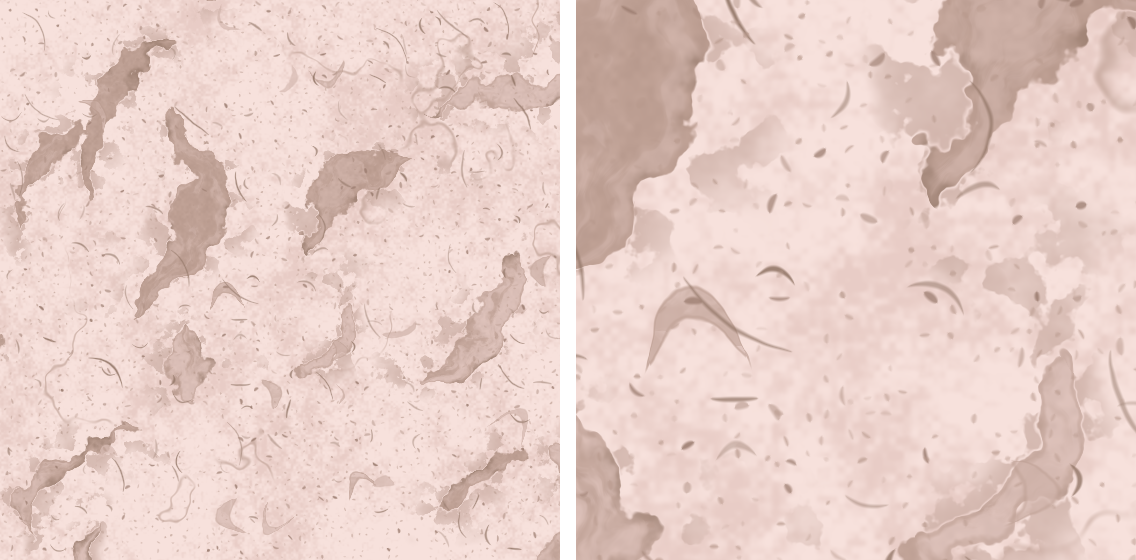
Left, the full canvas; right, a detail of the centre.
Give the GLSL for this texture, as a Shadertoy shader.

```glsl
vec3 hash3(vec2 p) {
    vec3 q = fract(p.xyx * vec3(0.1031, 0.1030, 0.0973));
    q += dot(q, q.yxz + 33.33);
    return fract((q.xxy + q.yzz) * q.zyx);
}

float noise(vec2 p) {
    vec2 i = floor(p), f = fract(p);
    f *= f * (3.0 - 2.0 * f);
    return mix(mix(hash3(i).x, hash3(i + vec2(1, 0)).x, f.x),
               mix(hash3(i + vec2(0, 1)).x, hash3(i + vec2(1, 1)).x, f.x), f.y);
}

float fbm(vec2 p) {
    float sum = 0.0, amp = 0.52;
    for (int i = 0; i < 5; i++) {
        sum += amp * noise(p);
        p = mat2(1.6, 1.2, -1.2, 1.6) * p + 17.3;
        amp *= 0.5;
    }
    return sum;
}

// Scattered bent lenses: x = signed distance, y = id, zw = local position.
// size = half length and half width in cells, heading = angle and spread.
vec4 shards(vec2 p, float cells, float density, vec2 size, vec2 heading, float bend) {
    vec4 nearest = vec4(9.0, 0.0, 0.0, 0.0);
    p *= cells;
    vec2 home = floor(p);
    for (int i = 0; i < 9; i++) {
        vec2 cell = home + vec2(i % 3 - 1, i / 3 - 1);
        vec3 a = hash3(cell + cells * 7.3 + 11.0);
        vec3 b = hash3(cell + cells * 3.1 + 57.0);
        if (a.z > density) continue;
        float angle = heading.x + heading.y * (b.x - 0.5);
        float c = cos(angle), s = sin(angle);
        vec2 q = mat2(c, -s, s, c) * (p - cell - 0.2 - 0.6 * a.xy);
        float len = size.x * (0.4 + 0.6 * b.y);
        q.y += bend * (b.z - 0.5) * q.x * q.x / len;
        float x = q.x / len;
        float halfWidth = size.y * (0.4 + 0.6 * fract(b.z * 7.0)) * sqrt(max(0.0, 1.0 - x * x));
        float d = length(vec2(max(abs(q.x) - len, 0.0), q.y)) - halfWidth;
        if (d / cells < nearest.x) nearest = vec4(d / cells, fract(a.z * 91.7), q / cells);
    }
    return nearest;
}

void mainImage(out vec4 fragColor, in vec2 fragCoord) {
    float px = 1.0 / min(iResolution.x, iResolution.y);
    vec2 p = fragCoord * px;
    float soft = max(px, 0.0012);

    vec3 cream = vec3(0.968, 0.882, 0.862);
    vec3 blush = vec3(0.91, 0.80, 0.775);
    vec3 sand = vec3(0.85, 0.74, 0.71);
    vec3 taupe = vec3(0.72, 0.60, 0.55);
    vec3 umber = vec3(0.56, 0.45, 0.39);

    // Mottled, finely grained ground
    float cloud = fbm(p * 6.0 + 3.0);
    float grain = 0.6 * noise(p * 230.0) + 0.4 * noise(p * 110.0 + 9.0);
    float mottle = 0.45 * cloud + 0.3 * fbm(p * 38.0) + 0.25 * grain;
    vec3 color = mix(cream, blush, smoothstep(0.40, 0.68, mottle));

    // Ragged fossil bodies: long shards and broad blobs
    vec2 warp = vec2(fbm(p * 9.0), fbm(p * 9.0 + 41.0)) - 0.5;
    float ragged = 0.05 * (fbm(p * 26.0 + 5.0) - 0.5);
    vec2 bent = p + 0.13 * warp;
    vec4 body = shards(bent, 4.0, 0.5, vec2(0.65, 0.17), vec2(0.9, 1.5), 1.5);
    vec4 blob = shards(bent + 4.0, 2.5, 0.45, vec2(0.38, 0.24), vec2(2.1, 2.0), 0.8);
    if (blob.x < body.x) body = blob;
    float edge = body.x + ragged;
    float streak = fbm(body.zw * vec2(14.0, 55.0) + 60.0 * body.y + 5.0 * warp);
    float solid = smoothstep(0.35, 0.75, body.y);
    vec3 fill = mix(mix(sand, blush, 0.25), taupe, 0.25 + 0.6 * solid);
    fill = mix(fill, sand, (1.0 - 0.6 * solid) * smoothstep(0.45, 0.65, streak));
    fill = mix(fill, taupe, 0.65 * smoothstep(0.50, 0.30, streak));
    fill = mix(fill, taupe, 0.45 * smoothstep(0.006, 0.0, abs(edge + 0.003)));
    fill = mix(fill, umber, 0.6 * smoothstep(0.56, 0.72, fbm(p * 22.0 + 80.0))
                                * smoothstep(0.02, 0.0, abs(edge)));
    fill += 0.05 * (grain - 0.5);
    color = mix(color, fill, 0.95 * smoothstep(soft, -soft, edge));

    // Crumbs broken off around the bodies
    float halo = smoothstep(0.07, 0.0, edge) * smoothstep(0.0, 0.004, edge);
    float crumbs = smoothstep(0.56, 0.61, fbm(p * 34.0 + 23.0));
    color = mix(color, mix(sand, taupe, 0.35), 0.8 * halo * crumbs);

    // Small hooked shells with a darker rim
    vec4 shell = shards(p + 0.03 * warp, 9.0, 0.3, vec2(0.3, 0.1), vec2(1.0, 5.0), 3.5);
    float shellEdge = shell.x + 0.25 * ragged;
    vec3 shellTone = mix(sand, taupe, 0.7 * shell.y * smoothstep(0.3, 0.6, streak));
    color = mix(color, shellTone, 0.75 * smoothstep(soft, -soft, shellEdge));
    color = mix(color, taupe, 0.6 * shell.y * smoothstep(0.0025, 0.0, abs(shellEdge)));

    // Faint wandering hairlines
    float vein = abs(fbm(p * 3.5 + 31.0) - 0.5);
    float veinMask = smoothstep(0.52, 0.62, fbm(p * 5.0 + 70.0));
    color = mix(color, taupe, 0.55 * veinMask * smoothstep(0.009, 0.0, vein));

    // Sharp dark cracks, mostly falling to the right
    vec2 wobble = p + 0.02 * warp;
    vec4 crack = shards(wobble, 8.0, 0.42, vec2(0.36, 0.013), vec2(-1.05, 1.0), 0.9);
    vec4 nick = shards(wobble + 2.0, 17.0, 0.38, vec2(0.3, 0.035), vec2(-0.9, 2.2), 1.2);
    color = mix(color, umber, (0.45 + 0.5 * crack.y) * smoothstep(soft, -soft, crack.x));
    color = mix(color, umber, (0.3 + 0.6 * nick.y) * smoothstep(soft, -soft, nick.x));

    // Brown specks, coarse and fine
    vec4 fleck = shards(p, 34.0, 0.34, vec2(0.2, 0.085), vec2(0.5, 4.0), 0.6);
    vec4 dust = shards(p + 1.0, 80.0, 0.36, vec2(0.24, 0.13), vec2(0.6, 3.0), 0.4);
    color = mix(color, taupe - 0.12 * fleck.y, (0.3 + 0.6 * fleck.y) * smoothstep(soft, -soft, fleck.x));
    color = mix(color, taupe, (0.2 + 0.55 * dust.y) * smoothstep(soft, -soft, dust.x));

    fragColor = vec4(color, 1.0);
}
```
